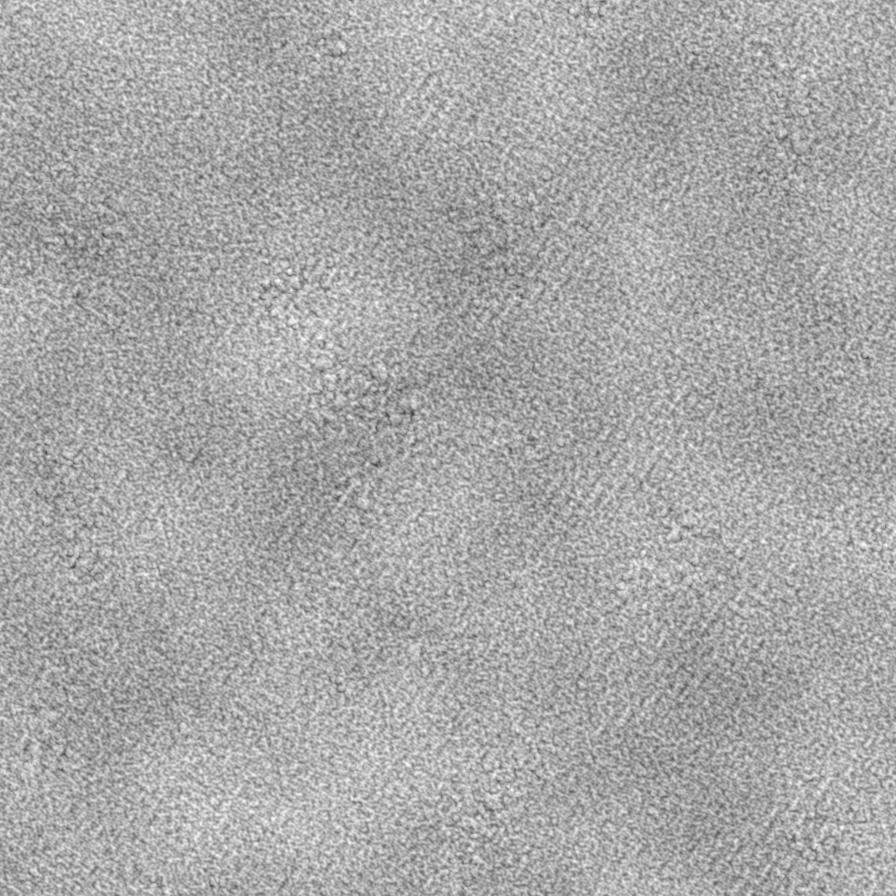
Give the GLSL for this texture, as a Shadertoy shader.

```glsl
// Fine grey mineral ground: two octaves of slightly slanted gradient noise
// give the grain, broad cloudy noise varies its brightness, and loose
// clusters of coarser grit and softly lit pebbles are scattered over it.

#define MEAN_GREY 0.664
#define GRAIN_FREQ 152.0
#define GRAIN_CONTRAST 0.25
#define FINE_FREQ 262.0
#define FINE_CONTRAST 0.27
#define PATCH_FREQ 4.5
#define PATCH_CONTRAST 0.105
#define CLUSTER_FREQ 6.5
#define PEBBLE_FREQ 25.0
#define PEBBLE_GLOW 0.075
#define PEBBLE_RELIEF 0.10
#define PEBBLE_SHADOW 0.13

float hash(vec2 p) {
    return fract(sin(dot(p, vec2(127.1, 311.7))) * 43758.5453);
}

vec2 randomDirection(vec2 cell) {
    float angle = 6.28318 * hash(cell);
    return vec2(cos(angle), sin(angle));
}

// Signed gradient noise
float noise(vec2 p) {
    vec2 i = floor(p), f = fract(p);
    vec2 u = f * f * f * (f * (f * 6.0 - 15.0) + 10.0);
    vec2 e = vec2(1.0, 0.0);
    float a = dot(randomDirection(i), f);
    float b = dot(randomDirection(i + e.xy), f - e.xy);
    float c = dot(randomDirection(i + e.yx), f - e.yx);
    float d = dot(randomDirection(i + e.xx), f - e.xx);
    return mix(mix(a, b, u.x), mix(c, d, u.x), u.y);
}

float fbm(vec2 p) {
    float sum = 0.0, amplitude = 1.0;
    for (int i = 0; i < 5; i++) {
        sum += amplitude * noise(p);
        p = mat2(0.8, 0.6, -0.6, 0.8) * p * 2.03 + 17.3;
        amplitude *= 0.6;
    }
    return sum;
}

// One layer of pebbles: x is the shading, y the coverage
vec2 pebbles(vec2 p, float chance, float seed) {
    const vec2 light = vec2(0.5, 0.866);
    vec2 cell = floor(p);
    vec2 result = vec2(0.0);
    for (int y = -1; y <= 1; y++)
    for (int x = -1; x <= 1; x++) {
        vec2 id = cell + vec2(x, y);
        vec2 key = id + seed;
        float present = smoothstep(0.0, 0.05, chance - hash(key + 3.7));
        vec2 center = id + 0.2 + 0.6 * vec2(hash(key + 11.3), hash(key + 29.1));
        vec2 d = p - center;
        float radius = mix(0.20, 0.40, hash(key + 41.9));
        float angle = atan(d.y, d.x) + 6.28318 * hash(key + 57.3);
        radius *= 1.0 + 0.16 * cos(2.0 * angle) + 0.08 * cos(3.0 * angle + 1.0);
        float dist = length(d) / radius;
        float cover = 1.0 - smoothstep(0.55, 1.15, dist);
        float rim = exp(-12.0 * (dist - 1.15) * (dist - 1.15));
        float facing = dot(d, light) / radius;
        float shade = cover * (PEBBLE_GLOW + PEBBLE_RELIEF * facing);
        shade -= PEBBLE_SHADOW * rim * (0.45 - 0.4 * facing);
        result += present * vec2(shade, cover);
    }
    return result;
}

void mainImage(out vec4 fragColor, in vec2 fragCoord) {
    vec2 uv = fragCoord / iResolution.y;

    // Grain, stretched a little along a falling diagonal
    vec2 slanted = mat2(0.82, 0.57, -0.57, 0.82) * uv * vec2(0.9, 1.1);
    float grain = GRAIN_CONTRAST * noise(slanted * GRAIN_FREQ)
                + FINE_CONTRAST * noise(slanted.yx * FINE_FREQ + 71.0);

    // Broad light and dark clouds
    float clouds = PATCH_CONTRAST * fbm(uv * PATCH_FREQ + 5.0);

    // Pebbles from large and rare to small and common, gathered in clusters
    float cluster = smoothstep(0.05, 0.5, fbm(uv * CLUSTER_FREQ + 37.0));
    float grit = 0.16 * cluster * noise(uv * 88.0 + 13.0);
    vec2 stones = vec2(0.0);
    float freq = PEBBLE_FREQ, share = 0.07;
    for (int i = 0; i < 3; i++) {
        float layer = float(i);
        stones += pebbles(uv * freq + 9.0 * layer, share * cluster, 23.0 * layer);
        freq *= 1.85;
        share *= 2.8;
    }

    // Stone faces are smoother than the ground around them
    grain *= 1.0 - 0.4 * clamp(stones.y, 0.0, 1.0);
    float grey = MEAN_GREY + grain + grit + clouds + stones.x;
    fragColor = vec4(vec3(clamp(grey, 0.0, 1.0)), 1.0);
}
```
